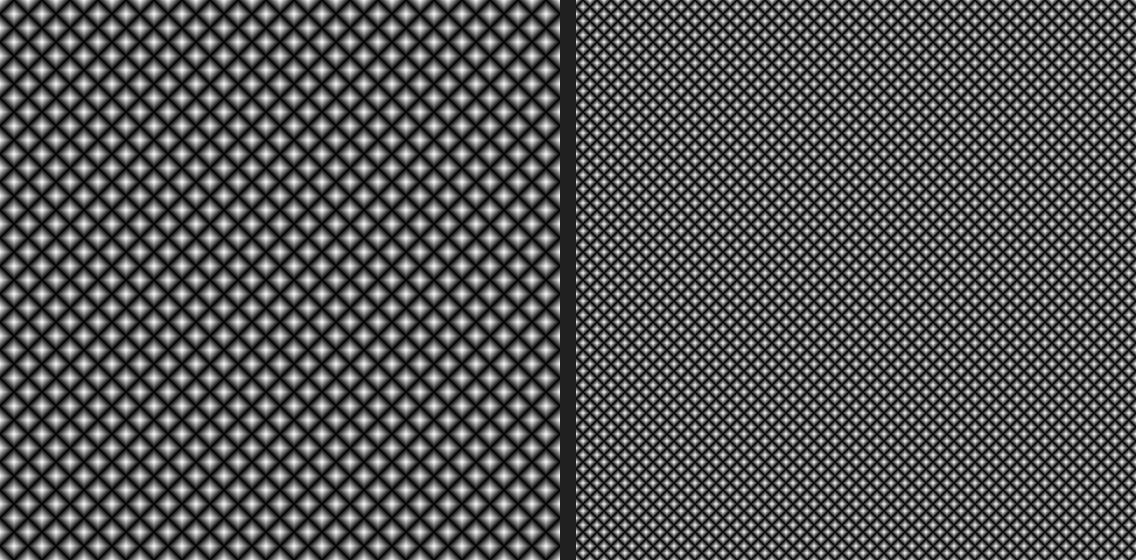
Left: one tile. Right: repeated 2 by 2.
Reproduce this pattern procedurally as a Shadertoy shader.

```glsl
// Diagonal lattice of shaded square pyramids, bright at the peaks and black in the grooves.
#define REPEATS 20.0            // diamonds across and down (whole number, so it tiles)
#define GROOVE_COLOR vec3(0.0)
#define PEAK_COLOR vec3(1.0)

// Signed offset to the nearest whole number, in -0.5..0.5
vec2 offsetToNearest(vec2 p) {
    return fract(p + 0.5) - 0.5;
}

// Height of a square pyramid: 1 at the centre, 0 along the cell border
float pyramidHeight(vec2 p) {
    vec2 d = abs(offsetToNearest(p));
    return 1.0 - 2.0 * max(d.x, d.y);
}

void mainImage(out vec4 fragColor, in vec2 fragCoord) {
    vec2 grid = REPEATS * fragCoord / iResolution.xy;

    // Diagonal axes turn the square cells into diamonds
    vec2 diagonal = vec2(grid.x + grid.y, grid.x - grid.y);

    // The height ramp is continuous, so its creases need no extra smoothing
    float height = pyramidHeight(diagonal);
    fragColor = vec4(mix(GROOVE_COLOR, PEAK_COLOR, height), 1.0);
}
```
